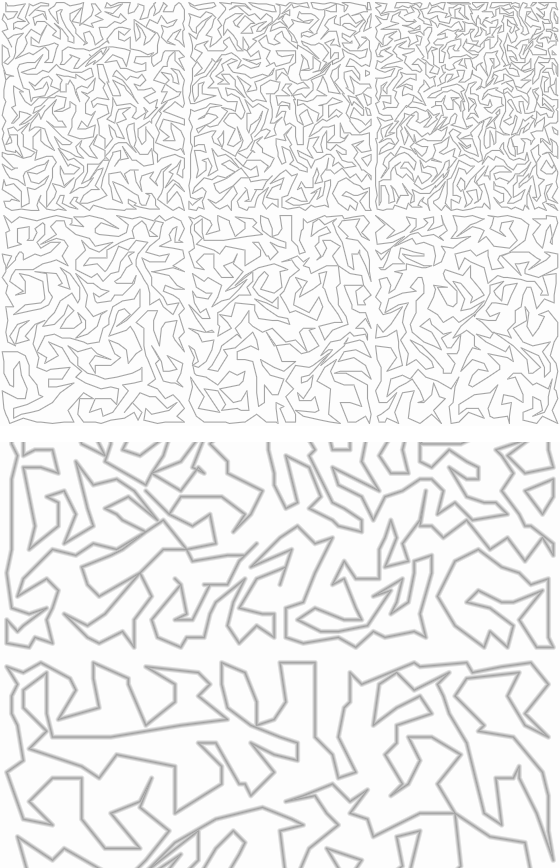
Top, the full canvas; bottom, a detail of the centre.
Give the GLSL for this pattern, as a Shadertoy shader.

```glsl
const vec2 TILES = vec2(3.0, 2.0);
const vec3 PAPER = vec3(0.992);
const float INK = 0.36;               // darkness of a line at its centre
const float LINE_REACH = 0.0019;      // soft half width in canvas widths
const float JITTER = 0.92;            // wander of a point, in grid cells
const float ZIGZAG = 0.2;             // alternating shift of rows and columns
const float SWIRL = 0.75;             // strength of the slow bend, in grid cells
const float SWIRL_RATE = 0.7;         // radians per grid cell
const float MARGIN = 0.012;           // gap along the tile seams
const vec2 SNAP = vec2(96.0, 109.0);  // lattice steps per tile
const vec2 LOW_CELLS = vec2(10.0, 12.0);
const vec2 HIGH_CELLS = vec2(14.0, 16.0);
const float CELL_GROWTH = 1.25;       // extra cells toward the right
const int MAX_LEVEL = 2;              // nesting depth of the maze blocks

vec3 hash(vec3 p) {
    p = fract(p * vec3(0.1031, 0.1030, 0.0973));
    p += dot(p, p.yxz + 33.33);
    return fract((p.xxy + p.yxx) * p.zyx);
}

// Monotone ramp on 0..1 whose slope runs from 1-k to 1+k, and its inverse
float ramp(float x, float k) { return x + k * x * (x - 1.0); }
float unramp(float u, float k) {
    float a = 1.0 - k;
    return 2.0 * u / (a + sqrt(max(a * a + 4.0 * k * u, 1e-4)));
}

// Slow displacement that turns the grid directions, fading at the seams
vec2 swirl(vec2 g, vec2 grid, float seed) {
    vec2 phase = 6.2832 * hash(vec3(seed, 4.0, 9.0)).xy;
    vec2 wave = sin(SWIRL_RATE * g.yx + phase);
    wave += 0.6 * sin(0.6 * SWIRL_RATE * (g.yx - 0.8 * g) + phase.yx);
    return SWIRL * wave * smoothstep(0.0, 3.0, min(g, grid - g));
}

float segmentDistance(vec2 p, vec2 a, vec2 b) {
    vec2 pa = p - a, ba = b - a;
    return length(pa - ba * clamp(dot(pa, ba) / max(dot(ba, ba), 1e-9), 0.0, 1.0));
}

// Passage from a maze cell to its next neighbour along an axis.
// Nested 2x2 blocks each keep three of four sides, with one gate per side.
bool isOpen(ivec2 cell, int axis, ivec2 cells, float seed) {
    ivec2 s = axis == 0 ? cell : cell.yx;
    int last = (axis == 0 ? cells.x : cells.y) - 1;
    if (s.x < 0 || s.x >= last) return false;
    int level = 0;
    while (level < MAX_LEVEL && ((s.x >> level) & 1) == 1) level++;
    int size = 1 << level;
    int gate = int(hash(vec3(vec2(s >> level), seed + float(axis))).x * float(size));
    if ((s.y & (size - 1)) != gate) return false;
    if (level == MAX_LEVEL) return true;
    int side = 2 * axis + ((s.y >> level) & 1);
    int wall = int(hash(vec3(vec2(cell >> (level + 1)), seed + 5.0 + float(level))).y * 4.0);
    return side != wall;
}

// The path walks around the maze tree, so every point has two links
bool isLinked(ivec2 point, int axis, ivec2 cells, float seed) {
    ivec2 cell = point >> 1;
    ivec2 corner = point & 1;
    int along = axis == 0 ? corner.x : corner.y;
    if (along == 1) return isOpen(cell, axis, cells, seed);
    ivec2 below = axis == 0 ? ivec2(0, 1 - corner.y) : ivec2(1 - corner.x, 0);
    return !isOpen(cell - below, 1 - axis, cells, seed);
}

// Scattered grid point, bent by swirl and density and snapped; tile units
vec2 pointPosition(ivec2 point, vec2 grid, vec2 bend, float seed) {
    vec2 offset = (hash(vec3(vec2(point), seed + 11.0)).xy - 0.5) * JITTER;
    offset += ZIGZAG * (1.0 - 2.0 * vec2(point.yx & 1));
    vec2 g = vec2(point) + 0.5 + offset;
    g = clamp((g + swirl(g, grid, seed)) / grid, 0.0, 1.0);
    float y = unramp(g.y, bend.y);
    float x = unramp(g.x, bend.x * y);
    vec2 snapped = floor(vec2(x, y) * SNAP + 0.5) / SNAP;
    return clamp(snapped, MARGIN, 1.0 - MARGIN);
}

void mainImage(out vec4 fragColor, in vec2 fragCoord) {
    // Tile and its density
    vec2 scaled = fragCoord / iResolution.xy * TILES;
    vec2 tile = floor(scaled);
    vec2 local = scaled - tile;
    vec2 tileSize = vec2(1.0, iResolution.y / iResolution.x) / TILES;
    float seed = 17.0 * (tile.x + TILES.x * tile.y) + 3.0;
    bool high = tile.y > 0.5;
    vec2 count = high ? floor(HIGH_CELLS + CELL_GROWTH * tile.x * tile.x) : LOW_CELLS;
    vec2 bend = high ? vec2(0.2 * tile.x, 0.12 + 0.12 * tile.x) : vec2(0.0, 0.25);
    vec2 grid = 2.0 * count;

    // Undo the swirl to find the home cell
    vec2 warped = grid * vec2(ramp(local.x, bend.x * local.y), ramp(local.y, bend.y));
    vec2 source = warped;
    for (int i = 0; i < 4; i++) source = warped - swirl(source, grid, seed);
    ivec2 home = ivec2(floor(source));

    // Nearest path segment
    vec2 here = local * tileSize;
    float nearest = 1.0;
    for (int j = -2; j <= 2; j++)
    for (int i = -2; i <= 2; i++) {
        ivec2 point = home + ivec2(i, j);
        if (any(lessThan(point, ivec2(0))) || any(greaterThanEqual(point, ivec2(grid)))) continue;
        vec2 start = pointPosition(point, grid, bend, seed) * tileSize;
        for (int axis = 0; axis < 2; axis++) {
            if (!isLinked(point, axis, ivec2(count), seed)) continue;
            vec2 end = pointPosition(point + ivec2(1 - axis, axis), grid, bend, seed) * tileSize;
            nearest = min(nearest, segmentDistance(here, start, end));
        }
    }

    // Thin soft line on paper
    float reach = max(LINE_REACH, 0.97 / iResolution.x);
    fragColor = vec4(PAPER - INK * clamp(1.0 - nearest / reach, 0.0, 1.0), 1.0);
}
```
